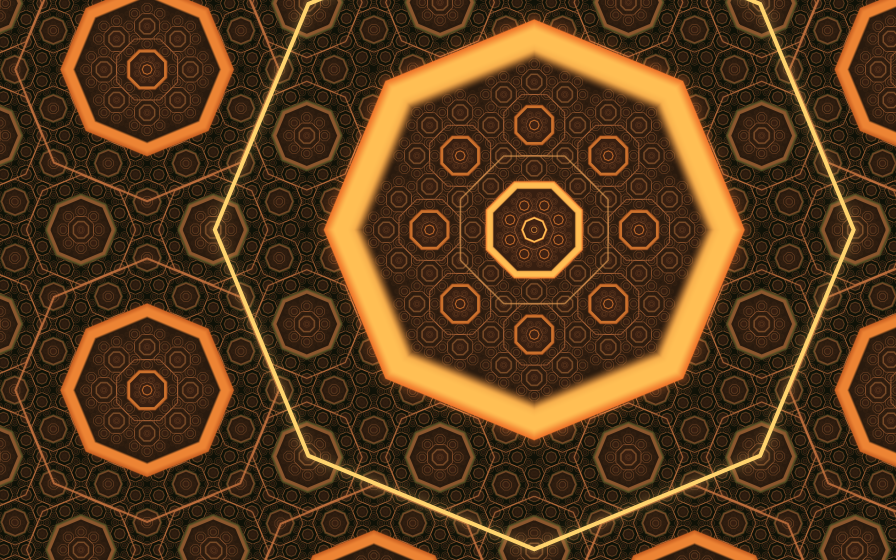
A WebGL 1 fragment shader for this pattern:

```glsl
precision highp float;
// Nested octagon lattice: a golden frame ringed by eight smaller copies of itself.
// Each step either enters a frame (turn and enlarge) or folds the plane onto the
// nearest satellite, laying thick frames and thin halo lines front to back.

uniform vec2 u_resolution;

#define CENTER vec2(0.154, 0.0896)
#define FRAME_RADIUS 0.376
#define FRAME_INNER 0.86
#define HALO_RADIUS 1.517
#define HALO_WIDTH 0.009
#define SATELLITE_DISTANCE 1.99
#define SATELLITE_SCALE 0.4125
#define INNER_ZOOM 4.0
#define MAX_STEPS 9

const vec2 EIGHTH = vec2(0.92388, 0.38268); // cosine and sine of 22.5 degrees
const vec3 GOLD = vec3(1.0, 0.75, 0.33);
const vec3 AMBER = vec3(0.92, 0.57, 0.24);
const vec3 ORANGE = vec3(0.94, 0.45, 0.16);
const vec3 BRONZE = vec3(0.55, 0.34, 0.18);
const vec3 OLIVE = vec3(0.30, 0.29, 0.13);
const vec3 PALE = vec3(1.0, 0.83, 0.43);
const vec3 COPPER = vec3(0.80, 0.46, 0.25);
const vec3 NIGHT = vec3(0.055, 0.065, 0.028);
const vec3 UMBER = vec3(0.27, 0.14, 0.08);

// Octagonal radius: one at the corners of a unit octagon
float octagon(vec2 p) {
  p = abs(p);
  return max(dot(p, EIGHTH), dot(p, EIGHTH.yx)) / EIGHTH.x;
}

// Mirror all eight sectors onto the first one
vec2 foldSector(vec2 p) {
  p = abs(p);
  return p.y > p.x ? p.yx : p;
}

// Frame shading from its outer rim to its inner rim
vec3 frameColor(float d, float order, float zoom) {
  float u = (1.0 - d) / (1.0 - FRAME_INNER);
  vec3 big = mix(ORANGE, GOLD, smoothstep(-0.05, 0.4, u));
  big = mix(big, AMBER, smoothstep(0.75, 1.5, u));
  vec3 medium = mix(ORANGE * 0.85, mix(ORANGE, AMBER, 0.55), smoothstep(0.0, 0.5, u));
  vec3 small = mix(OLIVE, BRONZE, smoothstep(0.1, 0.6, u));
  small = mix(small, BRONZE, min(zoom, 1.0));
  vec3 color = mix(big, medium, clamp(order, 0.0, 1.0));
  color = mix(color, small, clamp(order - 1.0, 0.0, 1.0));
  return color * pow(0.82, max(order - 2.0, 0.0)) * mix(1.0, 0.86, min(zoom * order, 1.0));
}

vec3 pattern(vec2 p, float pixel) {
  vec3 color = vec3(0.0);
  float clear = 1.0;  // light still passing to deeper layers
  float order = 0.0;  // satellite folds so far
  float zoom = 0.0;   // frames entered so far
  float warmth = 0.0;

  for (int i = 0; i < MAX_STEPS; i++) {
    if (pixel > 0.6 || dot(p, p) > 22.0) break;
    float d = octagon(p);
    float detail = 1.0 - smoothstep(0.08, 0.6, pixel);

    // Thin halo line with a faint glow
    float offset = abs(d - HALO_RADIUS);
    float line = 1.0 - smoothstep(HALO_WIDTH, HALO_WIDTH + pixel, offset);
    float glow = 0.3 * exp(-offset / 0.022);
    float strength = detail * pow(0.68, zoom) * pow(0.82, order);
    vec3 lineColor = mix(PALE, COPPER, min(order + 0.6 * zoom, 1.0));
    float halo = max(line, glow) * strength;
    color += clear * halo * lineColor;
    clear *= 1.0 - halo;

    // Thick frame, soft on its inner rim
    float outer = 1.0 - smoothstep(1.0 - pixel, 1.0 + pixel, d);
    float fade = max(0.07 / (1.0 + order + zoom), pixel);
    float inner = smoothstep(FRAME_INNER - fade, FRAME_INNER, d);
    float frame = outer * inner * detail;
    color += clear * frame * frameColor(d, order, zoom);
    clear *= 1.0 - frame;

    // Reddish fringe around the outside
    if (d > 1.0) {
      color += clear * detail * 0.22 * pow(0.5, order) * exp((1.0 - d) / 0.025) * ORANGE;
    }

    // Descend into the frame, or onto the nearest satellite
    if (d < 0.93) {
      p = INNER_ZOOM * vec2(dot(p, EIGHTH), dot(p, vec2(-EIGHTH.y, EIGHTH.x)));
      pixel *= INNER_ZOOM;
      zoom += 1.0;
      warmth += detail * (1.0 - warmth) * 0.5;
    } else {
      p = (foldSector(p) - SATELLITE_DISTANCE * EIGHTH) / SATELLITE_SCALE;
      pixel /= SATELLITE_SCALE;
      order += 1.0;
    }
  }
  return color + clear * mix(NIGHT, UMBER, warmth);
}

void main() {
  // Average four samples to calm the finest nesting
  vec3 sum = vec3(0.0);
  float pixel = 0.7 / (u_resolution.y * FRAME_RADIUS);
  for (int j = 0; j < 4; j++) {
    vec2 jitter = vec2(mod(float(j), 2.0), floor(float(j) / 2.0)) * 0.5 - 0.25;
    vec2 p = (gl_FragCoord.xy + jitter - 0.5 * u_resolution) / u_resolution.y - CENTER;
    sum += pattern(p / FRAME_RADIUS, pixel);
  }
  gl_FragColor = vec4(sum * 0.25, 1.0);
}
```
